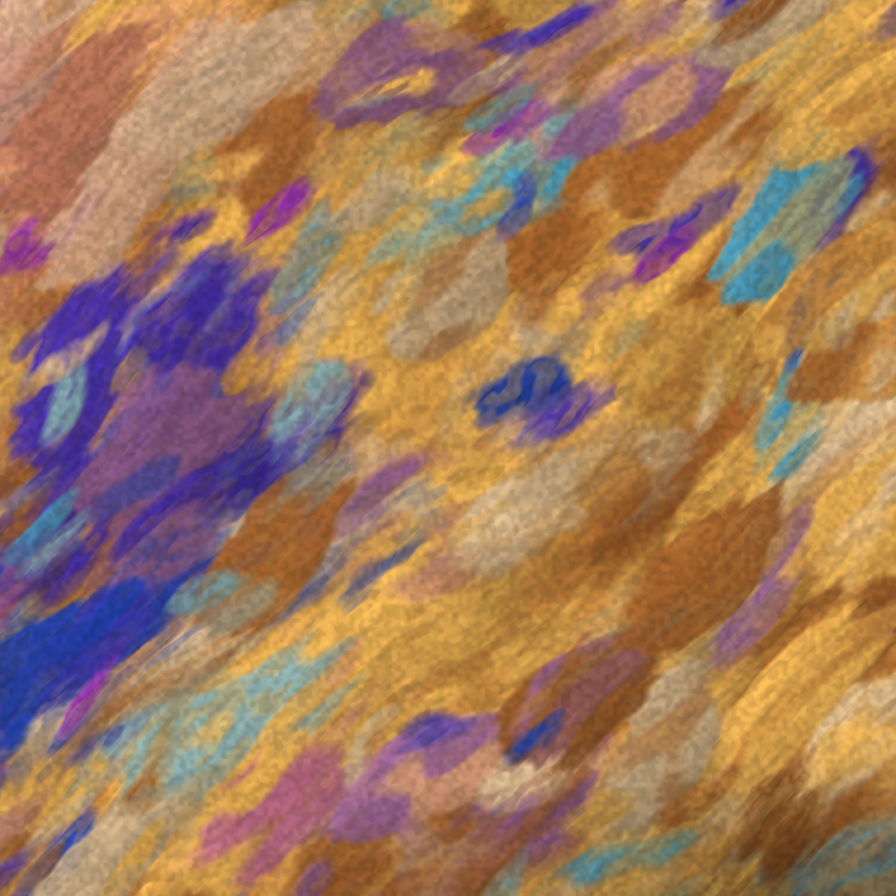
Reproduce this background procedurally as a three.js fragment shader.

```glsl
varying vec2 vUv;

#define GOLD vec3(0.82, 0.62, 0.29)
#define BROWN vec3(0.57, 0.34, 0.15)
#define SAND vec3(0.76, 0.65, 0.50)
#define MAUVE vec3(0.53, 0.34, 0.50)
#define TEAL vec3(0.46, 0.59, 0.60)
#define INDIGO vec3(0.24, 0.16, 0.58)
#define VIOLET vec3(0.55, 0.17, 0.64)
#define COBALT vec3(0.12, 0.23, 0.62)
#define CYAN vec3(0.27, 0.58, 0.70)
#define TILT 0.76
#define BRISTLE 0.24
#define GRAIN 0.12

vec2 hash2(vec2 p) {
  vec3 q = fract(p.xyx * vec3(0.1031, 0.1030, 0.0973));
  q += dot(q, q.yzx + 33.33);
  return fract((q.xx + q.yz) * q.zy);
}

mat2 turn(float a) {
  return mat2(cos(a), -sin(a), sin(a), cos(a));
}

// Smooth cellular noise: jittered cells blended by distance
float cellular(vec2 p) {
  vec2 cell = floor(p);
  float sum = 0.0, weight = 0.0;
  for (int j = -1; j <= 1; j++)
  for (int i = -1; i <= 1; i++) {
    vec2 id = cell + vec2(i, j);
    vec2 r = p - id - 0.2 - 0.6 * hash2(id);
    float k = max(0.0, 1.0 - dot(r, r) / 1.4);
    k *= k * k;
    sum += k * hash2(id + 57.0).x;
    weight += k;
  }
  return clamp((sum / weight - 0.5) * 1.7 + 0.5, 0.0, 1.0);
}

// Soft oval patch lying along the brush direction
float patchAt(vec2 at, vec2 center, vec2 size) {
  vec2 q = turn(TILT) * (at - center) / size;
  return exp(-dot(q, q));
}

// Pigment for a place: cool colours gather in diagonal bands
vec3 paint(vec2 at, vec2 h) {
  float deep = patchAt(at, vec2(0.17, 0.38), vec2(0.42, 0.15))
             + 0.8 * patchAt(at, vec2(0.58, 0.16), vec2(0.25, 0.07));
  float pale = patchAt(at, vec2(0.24, 0.60), vec2(0.40, 0.14));
  float cool = 0.19 + 0.62 * deep + 0.36 * pale;
  // Deep bands lean to indigo, pale ones to teal
  float k = clamp(h.y + 0.22 * (pale - deep), 0.0, 1.0);
  if (h.x < cool)
    return k < 0.12 ? COBALT : k < 0.34 ? INDIGO : k < 0.43 ? VIOLET
         : k < 0.62 ? MAUVE : k < 0.90 ? TEAL : CYAN;
  float rose = patchAt(at, vec2(0.05, 0.88), vec2(0.22, 0.16));
  vec3 warm = h.y < 0.44 ? GOLD : h.y < 0.72 ? BROWN : SAND;
  return mix(warm, vec3(0.82, 0.52, 0.48), 0.6 * rose);
}

// One coat of leaf-shaped strokes; p.x runs along the brush direction
vec3 coat(vec3 col, vec2 p, vec2 size, float share, float soft, float seed) {
  vec2 g = p / size + seed, cell = floor(g);
  float coarse = cellular(p * vec2(15.0, 44.0) + seed);
  float fine = cellular(p * vec2(42.0, 125.0) - seed);
  float ragged = 0.6 * coarse + 0.4 * fine - 0.5;
  for (int j = -1; j <= 1; j++)
  for (int i = -1; i <= 1; i++) {
    vec2 id = cell + vec2(i, j);
    vec2 h = hash2(id), look = hash2(id + 31.7), form = hash2(id + 73.1);
    if (form.x > share) continue;
    vec2 center = (id + 0.5 + 0.5 * (h - 0.5) - seed) * size;
    vec2 q = turn((h.x - 0.5) * 0.9) * (p - center);
    q /= size * vec2(0.56 + 0.2 * h.y, 0.44 + 0.18 * form.y);
    q.y += (form.y - 0.5) * 0.7 * (q.x * q.x - 0.4);
    float d = pow(abs(q.x), 2.6) + q.y * q.y + ragged * (0.45 + soft);
    float cover = 1.0 - smoothstep(0.95 - soft, 1.07, d);
    if (cover <= 0.0) continue;
    // Each stroke drags a second pigment through its bristles
    vec2 at = center * turn(TILT);
    vec3 tint = mix(paint(at, look), paint(at, look.yx),
                    0.55 * smoothstep(0.35, 0.95, coarse + 0.2 * q.x));
    tint *= 0.9 + 0.2 * h.y + 0.08 * q.y;
    cover *= mix(1.0, 0.5 + 0.5 * smoothstep(0.15, 0.7, fine), soft);
    col = mix(col, tint, cover * 0.95);
  }
  return col * (1.0 + BRISTLE * 0.4 * ragged);
}

void main() {
  // Gently bent brush direction
  vec2 bent = vUv + 0.018 * sin(vUv.yx * vec2(9.0, 8.0) + vec2(0.6, 2.1))
            + 0.006 * sin(vUv.yx * vec2(29.0, 25.0) + vec2(1.7, 0.4));
  vec2 p = turn(TILT) * bent;

  // Coats from broad smears to short crisp dabs and dry streaks
  vec3 col = mix(BROWN, GOLD, cellular(p * vec2(4.0, 10.0)));
  col = coat(col, p, vec2(0.34, 0.19), 0.95, 0.80, 11.0);
  col = coat(col, p, vec2(0.23, 0.125), 0.75, 0.75, 29.0);
  col = coat(col, p, vec2(0.13, 0.060), 0.45, 0.85, 47.0);
  col = coat(col, p, vec2(0.18, 0.105), 0.46, 0.28, 83.0);
  col = coat(col, p, vec2(0.09, 0.034), 0.20, 0.90, 101.0);

  // Bristle ridges and cloth grain
  vec2 comb = p * vec2(60.0, 135.0);
  float ridge = cellular(comb) - cellular(comb + vec2(0.0, 0.6));
  float cloth = cellular(vUv * 190.0) - 0.5;
  col *= 1.0 + BRISTLE * 0.3 * ridge + GRAIN * cloth;

  // Darker lower right corner
  col *= 1.0 - 0.45 * smoothstep(0.2, -0.05, vUv.y) * smoothstep(0.3, 1.0, vUv.x);
  gl_FragColor = vec4(clamp(col, 0.0, 1.0), 1.0);
}
```
